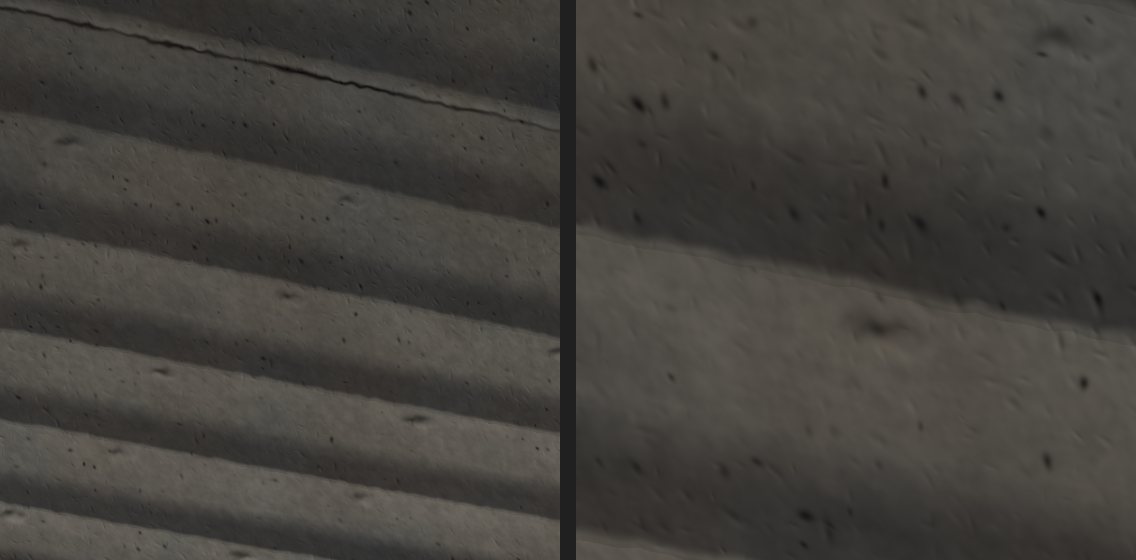
Left, the full canvas; right, a detail of the centre.
A three.js fragment shader for this texture:

```glsl
// Weathered corrugated metal sheet: slanted ridges in perspective with a seam, dents and scratches.
varying vec2 vUv;

#define FIRST_EDGE 0.202     // depth of the first ridge edge at the left side
#define SLOPE 0.212          // fall of that edge across the canvas
#define TAPER 0.055          // narrowing of the ridges to the right
#define RIDGE_HEIGHT 0.2167  // height of the first ridge
#define PERSPECTIVE 0.060    // shrinking of the ridges downwards
#define SEAM_ROW -0.84       // seam position, counted in ridges
#define DENT_SPACING 0.505
#define DENT_SIZE vec2(0.017, 0.007)
#define GRAIN 0.060
#define LIGHT_METAL vec3(0.335, 0.322, 0.298)
#define DARK_METAL vec3(0.197, 0.190, 0.183)
#define SEAM_COLOR vec3(0.085, 0.075, 0.070)

float hash(vec2 p) {
  return fract(sin(dot(p, vec2(127.1, 311.7))) * 43758.5453);
}

float noise(vec2 p) {
  vec2 i = floor(p), f = fract(p);
  f = f * f * (3.0 - 2.0 * f);
  return mix(mix(hash(i), hash(i + vec2(1.0, 0.0)), f.x),
             mix(hash(i + vec2(0.0, 1.0)), hash(i + vec2(1.0, 1.0)), f.x), f.y);
}

float fbm(vec2 p) {
  float sum = 0.0, amp = 0.5;
  for (int i = 0; i < 4; i++) {
    sum += amp * noise(p);
    p = p * 2.03 + 17.3;
    amp *= 0.5;
  }
  return sum;
}

// One short stroke per chosen cell: x is its body, y its embossed relief.
vec2 scratch(vec2 p, float cells, float chance, vec2 size, float seed) {
  vec2 g = p * cells, id = floor(g);
  vec2 key = id + seed;
  vec2 q = fract(g) - 0.5 - 0.4 * (vec2(hash(key + 3.1), hash(key + 7.7)) - 0.5);
  float a = 0.9 + 1.1 * (hash(key + 11.3) - 0.5);
  q = vec2(cos(a) * q.x + sin(a) * q.y, cos(a) * q.y - sin(a) * q.x);
  q /= size * (0.6 + 0.6 * hash(key + 2.3));
  float body = exp(-dot(q, q)) * step(hash(key), chance) * (0.3 + 0.7 * hash(key + 5.9));
  return vec2(body, body * q.y);
}

// Dents in a staggered row under each ridge edge: dark hollow, bright lower lip.
float dents(vec2 p, float row, float t) {
  float spacing = DENT_SPACING / (1.0 + TAPER * row);
  float u = p.x / spacing - 0.237 + 0.3 * row - 0.14 * mod(row, 2.0);
  float id = floor(u + 0.5);
  vec2 q = vec2((u - id) * spacing, 0.0);
  q.y = (t - 0.11) * RIDGE_HEIGHT / (1.0 + 0.12 * row) + 0.12 * q.x;
  q = q / DENT_SIZE + 1.1 * (vec2(noise(p * 75.0), noise(p * 75.0 + 9.0)) - 0.5);
  vec2 lip = q - vec2(0.5, 1.4);
  float strength = 0.6 + 0.4 * hash(vec2(id, row + 2.0));
  return strength * step(0.0, row) * (0.4 * exp(-dot(lip, lip)) - exp(-dot(q, q)));
}

void main() {
  vec2 p = vec2(vUv.x, 1.0 - vUv.y);

  // Ridge coordinate: whole numbers fall on the sharp edges
  float depth = (p.y - FIRST_EDGE - SLOPE * p.x) / (1.0 - TAPER * p.x);
  float ridge = depth / (RIDGE_HEIGHT - PERSPECTIVE * depth);
  ridge += 0.02 * (noise(p * vec2(9.0, 5.0)) - 0.5) + 0.022 * (noise(p * 70.0) - 0.5);
  float row = floor(ridge);
  float t = fract(ridge - 0.06 * step(ridge, -0.5));

  // Soft fall into the groove, sharp rise at the edge
  float shadow = smoothstep(0.36, 0.78, t) * (1.0 - smoothstep(0.94, 1.0, t));
  shadow = max(shadow, 0.22 * smoothstep(0.08, 0.5, t));
  float near = smoothstep(-0.1, 1.0, p.y);
  vec3 light = LIGHT_METAL * mix(0.78, 1.14, near);
  vec3 dark = DARK_METAL * mix(0.95, 1.08, near);
  vec3 color = mix(light, dark, shadow);

  // Stains with slight shifts of tint, and coarse and fine grain
  float stain = fbm(p * vec2(7.0, 9.0)) - 0.47;
  float tint = fbm(p * 6.0 + 31.0) - 0.47;
  color *= 1.0 + 0.20 * stain;
  color += tint * vec3(0.024, -0.002, -0.024);
  vec2 along = vec2(p.x + p.y, (p.y - p.x) * 1.7);
  float grain = fbm(along * 38.0) - 0.47 + 0.35 * (noise(along * 105.0 + 5.0) - 0.5);
  color *= 1.0 + GRAIN * 3.3 * grain;

  // Seam with a raised bright lip above it, deepest in the middle
  float d = (ridge - SEAM_ROW) * 0.23 + 0.003 * (noise(vec2(p.x * 16.0, 4.0)) - 0.5);
  float lip = smoothstep(-0.020, -0.009, d) * (1.0 - smoothstep(-0.006, 0.0, d));
  color += 0.03 * lip * (0.5 + noise(vec2(p.x * 30.0, 6.0)));
  float wear = 0.35 + 0.65 * noise(vec2(p.x * 19.0, 8.0));
  wear = min(1.0, wear + 0.4 * exp(-pow((p.x - 0.55) * 7.0, 2.0)));
  float width = mix(0.0025, 0.0052, noise(vec2(p.x * 37.0, 1.0)));
  color = mix(color, SEAM_COLOR, wear * exp(-d * d / (width * width)));

  // Dents, then scratches and chips gathered in patches
  color *= 1.0 + 0.50 * dents(p, row, t);
  vec2 bent = p + 0.006 * vec2(noise(p * 45.0), noise(p * 45.0 + 20.0));
  float patchy = smoothstep(0.30, 0.65, fbm(p * 9.0 + 60.0));
  vec2 fine = scratch(bent, 61.0, 0.55, vec2(0.28, 0.12), 0.0);
  vec2 broad = scratch(bent + 0.013, 37.0, 0.45, vec2(0.26, 0.09), 40.0);
  vec2 chip = scratch(bent + 0.007, 41.0, 0.16, vec2(0.18, 0.11), 90.0);
  color += (0.4 + 0.8 * patchy) * (0.075 * fine.y + 0.10 * broad.y - 0.02 * broad.x);
  color *= 1.0 - (0.25 + 0.4 * patchy) * chip.x;
  color += 0.09 * chip.y;

  gl_FragColor = vec4(clamp(color, 0.0, 1.0), 1.0);
}
```
